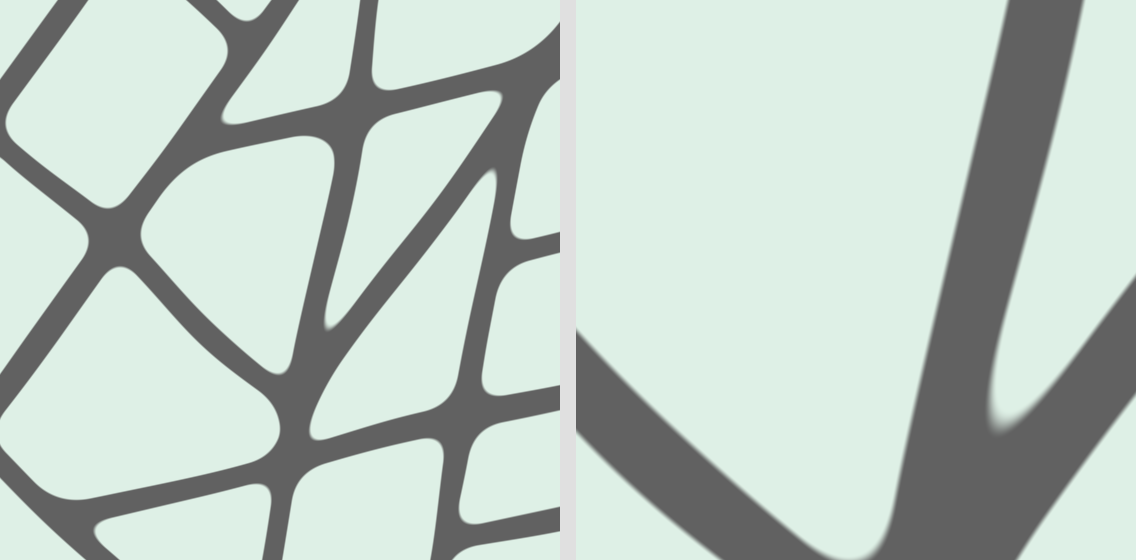
Left, the full canvas; right, a detail of the centre.
Reproduce this pattern procedurally as a Shadertoy shader.

```glsl
const vec3 CELL_COLOR = vec3(0.87, 0.94, 0.90);
const vec3 VEIN_COLOR = vec3(0.38);

// Vein families: normal angle in degrees, first offset, spacing, spacing growth
const vec4 RISING     = vec4(-36.0, -0.488, 0.246, 0.067);
const vec4 SHALLOW    = vec4(103.5, -0.158, 0.178, 0.028);
const vec4 UPRIGHT    = vec4(-10.0, 0.480, 0.295, 0.0);
const vec4 DESCENDING = vec4(48.0, 0.125, 0.460, -0.020);

// Half widths of the four families, in the order above
const vec4 HALF_WIDTH = vec4(0.0215, 0.0205, 0.0190, 0.0170);

const float FILLET = 0.05;
const float BEND_SIZE = 0.03;
const float BEND_FREQ = 2.8;
const float WIDTH_VARIATION = 0.008;
const float EDGE_SOFTNESS = 0.002;
const float FAR = 1.0;

float hash(vec2 p) {
    vec3 q = fract(vec3(p.xyx) * 0.1031);
    q += dot(q, q.yzx + 33.33);
    return fract((q.x + q.y) * q.z);
}

float noise(vec2 p) {
    vec2 cell = floor(p);
    vec2 f = fract(p);
    f = f * f * (3.0 - 2.0 * f);
    float low = mix(hash(cell), hash(cell + vec2(1, 0)), f.x);
    float high = mix(hash(cell + vec2(0, 1)), hash(cell + vec2(1, 1)), f.x);
    return mix(low, high, f.y);
}

// Smooth minimum that rounds the corners where veins meet
float smoothMin(float a, float b) {
    float h = max(FILLET - abs(a - b), 0.0) / FILLET;
    return min(a, b) - 0.25 * FILLET * h * h;
}

// Signed distance to line k of a family
float side(vec2 p, vec4 family, float k) {
    float angle = radians(family.x);
    float offset = family.y + k * (family.z + k * family.w);
    return dot(p, vec2(cos(angle), sin(angle))) - offset;
}

// Adds one vein to the network where it is present
float addVein(float d, float lineSide, float halfWidth, bool present) {
    return smoothMin(d, present ? abs(lineSide) - halfWidth : FAR);
}

float veinDistance(vec2 p) {
    // Lines at which other veins end
    bool pastRising = side(p, RISING, 1.0) > 0.0;
    bool pastLastRising = side(p, RISING, 2.0) > 0.0;
    bool pastUpright = side(p, UPRIGHT, 0.0) > 0.0;
    bool pastLastUpright = side(p, UPRIGHT, 1.0) > 0.0;
    bool aboveShallow = side(p, SHALLOW, 3.0) > 0.0;
    bool pastDescending = side(p, DESCENDING, 0.0) > 0.0;

    vec4 w = HALF_WIDTH + WIDTH_VARIATION * (noise(p * 5.0 + 40.0) - 0.5);
    float d = FAR;
    for (int i = 0; i < 4; i++) {
        float k = float(i);
        bool odd = (i & 1) == 1;
        d = addVein(d, side(p, RISING, k), w.x,
                    i < 2 || (i == 2 && pastUpright));
        d = addVein(d, side(p, SHALLOW, k), w.y,
                    pastRising && pastDescending && (odd || pastLastUpright));
        d = addVein(d, side(p, UPRIGHT, k), w.z,
                    i == 0 || (i == 1 && pastLastRising));
        d = addVein(d, side(p, DESCENDING, k), w.w,
                    i < 3 && !pastUpright && !(pastRising && aboveShallow));
    }
    return d;
}

void mainImage(out vec4 fragColor, in vec2 fragCoord) {
    vec2 p = fragCoord / iResolution.y;

    // Gentle bending of the straight lines
    vec2 q = p * BEND_FREQ;
    p += BEND_SIZE * (vec2(noise(q + 7.0), noise(q + 23.0)) - 0.5);

    float edge = max(EDGE_SOFTNESS, 0.7 / iResolution.y);
    float cell = smoothstep(-edge, edge, veinDistance(p));
    fragColor = vec4(mix(VEIN_COLOR, CELL_COLOR, cell), 1.0);
}
```
